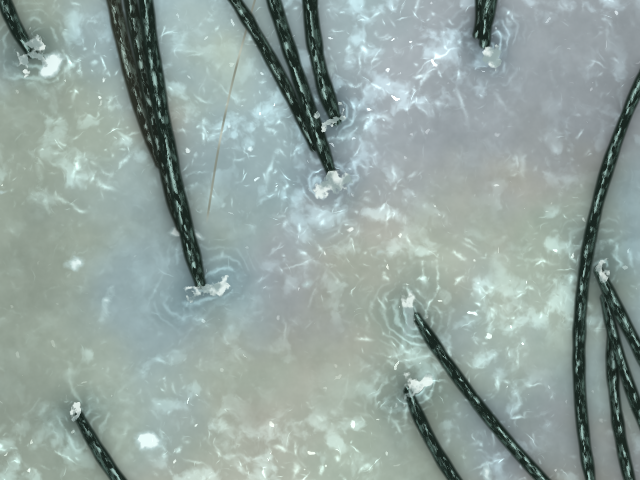
Give the GLSL for this texture, as a Shadertoy shader.

```glsl
// Magnified skin with dark glossy hairs, pale flakes and short dry streaks.

float hash(vec2 p) {
    return fract(sin(dot(p, vec2(127.1, 311.7))) * 43758.5453);
}

float noise(vec2 p) {
    vec2 i = floor(p), f = fract(p);
    f = f * f * (3.0 - 2.0 * f);
    return mix(mix(hash(i), hash(i + vec2(1, 0)), f.x),
               mix(hash(i + vec2(0, 1)), hash(i + vec2(1, 1)), f.x), f.y);
}

float fbm(vec2 p) {
    float sum = 0.0, amp = 0.53;
    for (int i = 0; i < 4; i++) {
        sum += amp * noise(p);
        p = mat2(1.6, 1.2, -1.2, 1.6) * p + 7.3;
        amp *= 0.5;
    }
    return sum;
}

// Scattered soft strokes, one per cell, each with its own turn, length and strength
float strokes(vec2 p, float thick, float reach) {
    float sum = 0.0;
    for (int k = 0; k < 9; k++) {
        vec2 c = floor(p) + vec2(k % 3 - 1, k / 3 - 1);
        float h = hash(c), g = hash(c + 57.0), s = hash(c + 17.0);
        float a = 6.28 * hash(c + 91.0);
        vec2 d = mat2(cos(a), -sin(a), sin(a), cos(a)) * (p - c - vec2(h, g));
        d.y += 0.8 * (h - 0.5) * d.x * d.x;
        d /= vec2(reach * (0.3 + 0.7 * g), thick * (0.5 + h));
        sum += s * s * exp(-dot(d, d));
    }
    return sum;
}

// Lays one curved strand over the colour; bend is the sideways bulge
vec3 addHair(vec3 col, vec2 p, vec2 root, vec2 end, float bend, float width, float brown) {
    vec2 axis = normalize(end - root);
    float len = length(end - root);
    float along = dot(p - root, axis);
    float t = clamp(along / len, 0.0, 1.0);
    float across = dot(p - root, vec2(-axis.y, axis.x)) - bend * 4.0 * t * (1.0 - t);
    float d = length(vec2(across, along - t * len));
    float w = width * mix(0.75, 1.0, smoothstep(0.0, 0.06, along));
    w *= 0.9 + 0.2 * noise(vec2(along * 30.0, root.x * 80.0));

    // Sparkling highlights run along the strand
    float grain = fbm(vec2(along * 75.0, across * 190.0 + root.x * 50.0));
    float glint = exp(-pow((across / w - 0.2) * 3.0, 2.0)) * smoothstep(0.35, 0.72, grain);
    float rim = exp(-pow((across / w + 0.55) * 3.5, 2.0)) * smoothstep(0.3, 0.8, grain);
    vec3 strand = mix(vec3(0.1, 0.145, 0.125), vec3(0.24, 0.24, 0.2), brown);
    strand += vec3(0.52, 0.61, 0.6) * glint + vec3(0.2, 0.25, 0.24) * rim;

    col *= 1.0 - 0.25 * exp(-max(d - w, 0.0) * 75.0);
    return mix(col, strand, 1.0 - smoothstep(w - 0.004, w + 0.003, d));
}

void mainImage(out vec4 fragColor, in vec2 fragCoord) {
    vec2 p = fragCoord / iResolution.y;
    p.x += 0.5 * (4.0 / 3.0 - iResolution.x / iResolution.y);

    // Follicles: root in xy, far end of the hair in zw
    vec4 follicles[9] = vec4[9](
        vec4(0.417, 0.41, 0.30, 1.03), vec4(0.69, 0.64, 0.56, 1.03),
        vec4(0.70, 0.75, 0.645, 1.03), vec4(1.01, 0.91, 1.03, 1.04),
        vec4(0.066, 0.89, 0.0, 1.03), vec4(0.868, 0.34, 1.16, -0.03),
        vec4(0.85, 0.185, 0.97, -0.03), vec4(0.165, 0.132, 0.27, -0.03),
        vec4(1.247, 0.435, 1.5, -0.03));
    int strands[9] = int[9](3, 2, 1, 2, 1, 1, 1, 1, 3);

    vec2 warp = vec2(fbm(p * 9.0), fbm(p * 9.0 + 31.0)) - 0.5;
    vec2 ragged = vec2(fbm(p * 38.0 + 3.0), fbm(p * 38.0 + 71.0)) - 0.5;
    vec2 q = p + 0.03 * warp + 0.016 * ragged;

    // Skin: greenish middle, bluish margins, faint rosy patches
    float blue = smoothstep(0.45, 0.75, fbm(p * 2.6 + 4.0) + 0.25 * length(p - vec2(0.66, 0.42)));
    vec3 col = mix(vec3(0.655, 0.715, 0.66), vec3(0.615, 0.705, 0.715), blue);
    float rosy = smoothstep(0.5, 0.75, fbm(p * 2.2 + 19.0) + 0.25 * (p.x - 0.65));
    col += rosy * vec3(0.03, -0.02, -0.012);
    col *= 0.77 + 0.38 * fbm(p * 3.0 + 50.0);
    col += 0.05 * (fbm(p * 24.0) - 0.5) + 0.035 * (fbm(p * 75.0) - 0.5);

    // Shaded pits with broken curved ridges
    float nearRoot = 0.0, rings = 0.0;
    for (int i = 0; i < 9; i++) {
        float r = length(p - follicles[i].xy + 0.08 * warp + 0.02 * ragged);
        float halo = exp(-r * r * 190.0);
        nearRoot = max(nearRoot, halo);
        float ripple = 0.5 + 0.5 * sin(r * 260.0 + 10.0 * noise(p * 18.0));
        rings += halo * pow(ripple, 3.0) * smoothstep(0.42, 0.64, fbm(p * 26.0 + 9.0));
    }
    col *= 1.0 - nearRoot * vec3(0.27, 0.22, 0.2);
    col += rings * vec3(0.22, 0.27, 0.28);

    // Thin scale and short crisp streaks, sparse in the middle
    vec2 middle = p - vec2(0.6, 0.33);
    float calm = 1.0 - 0.75 * exp(-dot(middle, middle) * 24.0);
    float dry = smoothstep(0.38, 0.62, fbm(p * 4.5 + 12.0));
    dry = clamp(dry + 0.5 * nearRoot, 0.0, 1.0) * calm;
    float haze = smoothstep(0.48, 0.76, fbm(q * 27.0 + 60.0));
    col += haze * (0.03 + 0.18 * dry) * vec3(0.75, 0.94, 1.0);
    float streaks = strokes(q * 10.0, 0.045, 0.48) + 0.9 * strokes(q * 18.0 + 5.0, 0.06, 0.45)
                  + 0.9 * strokes(q * 30.0 + 9.0, 0.085, 0.4)
                  + 0.6 * strokes(q * 47.0 + 3.0, 0.11, 0.35);
    streaks *= smoothstep(0.3, 0.62, fbm(p * 46.0 + 25.0));
    col += streaks * (0.07 + 0.5 * dry) * vec3(0.66, 0.8, 0.81);

    // Ragged bright flakes in small clumps, and tiny round specks
    float clump = strokes(q * 5.2 + 2.0, 0.1, 0.26) * (0.3 + 0.7 * calm);
    float flake = clump * (0.1 + 1.7 * fbm(q * 34.0 + 40.0));
    col = mix(col, vec3(0.77, 0.88, 0.88), 0.65 * smoothstep(0.22, 0.5, flake));
    col = mix(col, vec3(0.93, 1.0, 0.99), 0.95 * smoothstep(0.42, 0.62, flake));
    float specks = smoothstep(0.4, 0.75, strokes(p * 23.0 + 0.5 * ragged, 0.12, 0.2));
    col += specks * (0.08 + 0.24 * dry);

    // Fine pale hair
    float rise = clamp((p.y - 0.53) / 0.5, 0.0, 1.0);
    float gap = abs(p.x - 0.43 - 0.11 * rise + 0.012 * sin(rise * 3.14));
    float pale = (1.0 - smoothstep(0.0005, 0.004, gap)) * smoothstep(0.53, 0.56, p.y);
    col = mix(col, mix(vec3(0.4, 0.41, 0.35), vec3(0.82, 0.84, 0.78), noise(p * 28.0)), 0.75 * pale);

    // Dark strands fan out leftwards; two follicles fan wider
    for (int i = 0; i < 9; i++) {
        vec4 f = follicles[i];
        float spread = i % 7 == 1 ? 0.09 : 0.034;
        for (int j = strands[i] - 1; j >= 0; j--) {
            float k = float(j), h = hash(vec2(i, j) + 2.0);
            vec2 root = mix(f.xy, f.zw, k * (0.12 + 0.1 * h)) - vec2(0.018 * k, 0.0);
            vec2 end = f.zw - vec2(k * spread, 0.0);
            col = addHair(col, p, root, end, 0.03 * (h - 0.5), 0.0125 + 0.004 * h, 0.35 * k * h);
        }
        // Pale crust of uneven size beside the root
        float size = 0.015 + 0.025 * hash(f.xy * 40.0);
        vec2 side = 0.4 * size * normalize(f.xy - f.zw);
        float crust = length(p - f.xy - side + 0.1 * warp + 0.09 * ragged);
        vec3 scale = mix(vec3(0.6, 0.68, 0.67), vec3(0.95, 1.0, 0.98), smoothstep(0.35, 0.6, fbm(p * 40.0)));
        col = mix(col, scale, 0.85 * (1.0 - smoothstep(size * 0.6, size, crust)));
    }
    col = addHair(col, p, vec2(1.236, -0.03), vec2(1.345, 0.85), 0.075, 0.0135, 0.0);

    fragColor = vec4(clamp(col, 0.0, 1.0), 1.0);
}
```
